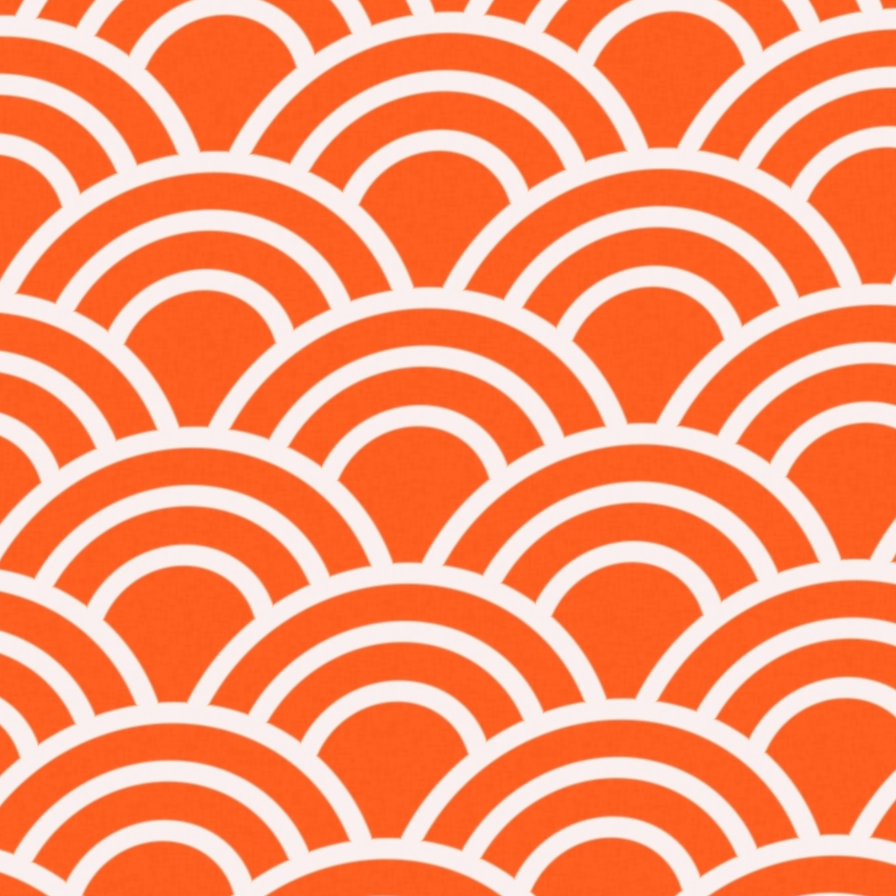
Reproduce this pattern procedurally as a WebGL 2 fragment shader.

```glsl
#version 300 es
precision highp float;
// Overlapping wave scales: staggered rows of fans, each made of three pale arcs
// on orange. Rows are merged back to front as one signed distance to the pale
// ink, which a soft colour ramp then paints over a faint woven grain.

uniform vec2 u_resolution;
out vec4 outColor;

// Layout, in canvas heights
const float COLUMN_PITCH = 0.5;
const float ROW_PITCH = 0.1536;
const vec2 ANCHOR = vec2(0.478, 0.6797);  // top of one fan
const float LEAN = 0.076;                 // sideways slant of the columns
const float RISE = 0.0078;                // upward tilt of the rows

// Arcs of a fan, outermost first
const vec3 ARC_RADIUS = vec3(0.2552, 0.1836, 0.1133);
const vec3 ARC_DEPTH = vec3(0.0, 0.0651, 0.1315);  // arc top below fan top
const float ARC_WIDTH = 0.0241;

// Colours, from the ground across the printed edge to the pale ink
const vec3 ORANGE = vec3(0.995, 0.368, 0.125);
const vec3 BURNT_EDGE = vec3(0.93, 0.41, 0.21);
const vec3 DULL_EDGE = vec3(0.93, 0.53, 0.39);
const vec3 PEACH_EDGE = vec3(0.98, 0.73, 0.62);
const vec3 CREAM_EDGE = vec3(1.0, 0.91, 0.84);
const vec3 PALE = vec3(0.98, 0.94, 0.94);
const float EDGE_UNIT = 0.0013;

const float GRAIN_CELLS = 340.0;
const float GRAIN_ORANGE = 0.035;
const float GRAIN_PALE = 0.008;

float hash(vec2 p) {
    vec3 q = fract(vec3(p.xyx) * 0.1031);
    q += dot(q, q.yzx + 33.33);
    return fract((q.x + q.y) * q.z);
}

float valueNoise(vec2 p) {
    vec2 cell = floor(p);
    vec2 f = fract(p);
    f = f * f * (3.0 - 2.0 * f);
    float low = mix(hash(cell), hash(cell + vec2(1.0, 0.0)), f.x);
    float high = mix(hash(cell + vec2(0.0, 1.0)), hash(cell + 1.0), f.x);
    return mix(low, high, f.y);
}

// Depth inside the disc of one arc; the fan top is at the origin
float discDepth(vec2 p, float radius, float drop) {
    return radius - length(p + vec2(0.0, drop + radius));
}

// Positive inside a ring whose outer rim is at depth 0
float ring(float depth) {
    return min(depth, ARC_WIDTH - depth);
}

// Signed distance to the pale ink, positive inside it
float inkDistance(vec2 p) {
    float firstRow = floor(-p.y / ROW_PITCH);
    float ink = -1.0;
    for (int i = -2; i <= 1; i++) {
        float row = firstRow + float(i);
        float x = p.x / COLUMN_PITCH + 0.5 * mod(row, 2.0);
        vec2 fan = vec2((fract(x + 0.5) - 0.5) * COLUMN_PITCH, p.y + row * ROW_PITCH);

        float outer = discDepth(fan, ARC_RADIUS.x, ARC_DEPTH.x);
        float middle = discDepth(fan, ARC_RADIUS.y, ARC_DEPTH.y);
        float inner = discDepth(fan, ARC_RADIUS.z, ARC_DEPTH.z);
        float arcs = max(ring(outer), max(ring(middle), ring(inner)));

        // Rows behind end under the outer arc of this fan
        ink = max(arcs, min(ink, ARC_WIDTH - outer));
    }
    return ink;
}

float ramp(float from, float to, float x) {
    return clamp((x - from) / (to - from), 0.0, 1.0);
}

// Colour across the printed edge, with d in edge units
vec3 inkColor(float d) {
    vec3 color = mix(ORANGE, BURNT_EDGE, ramp(-2.6, -1.5, d));
    color = mix(color, DULL_EDGE, ramp(-1.2, -0.4, d));
    color = mix(color, PEACH_EDGE, ramp(-0.4, 0.5, d));
    color = mix(color, CREAM_EDGE, ramp(0.5, 1.5, d));
    return mix(color, PALE, ramp(1.7, 2.7, d));
}

void main() {
    vec2 uv = gl_FragCoord.xy / u_resolution.y;
    vec2 offset = uv - ANCHOR;
    vec2 p = offset - vec2(LEAN * offset.y, RISE * offset.x);

    float edge = max(EDGE_UNIT, 0.5 / u_resolution.y);
    float d = inkDistance(p) / edge;
    vec3 color = inkColor(d);

    // Fine weave: warp and weft threads of uneven tone
    vec2 thread = uv * GRAIN_CELLS;
    float warp = valueNoise(thread * vec2(1.0, 0.35));
    float weft = valueNoise(thread * vec2(0.35, 1.0) + 57.0);
    float grain = 0.5 * (warp + weft) - 0.5;
    color += grain * mix(GRAIN_ORANGE, GRAIN_PALE, ramp(-1.0, 1.0, d));

    outColor = vec4(clamp(color, 0.0, 1.0), 1.0);
}
```
